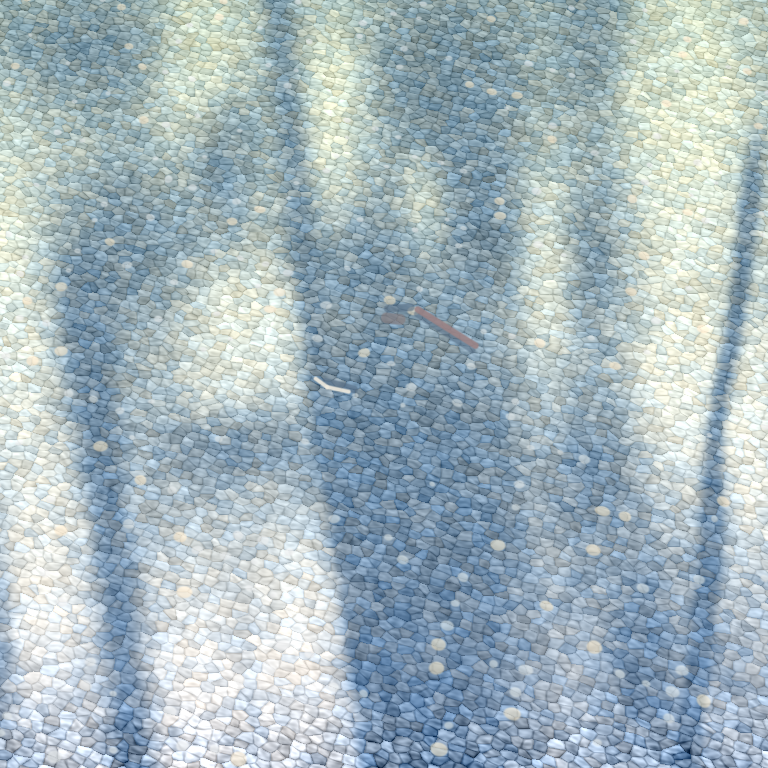
Reproduce this texture procedurally as a WebGL 2 fragment shader.

```glsl
#version 300 es
precision highp float;
// Pebbled ground under dappled light, crossed by soft trunk shadows, with a fallen twig.
uniform vec2 u_resolution;
out vec4 fragColor;

const vec3 SUN_TOP = vec3(0.89, 0.93, 0.81);
const vec3 SUN_LOW = vec3(0.93, 0.93, 0.95);
const vec3 SHADE_TOP = vec3(0.46, 0.56, 0.60);
const vec3 SHADE_LOW = vec3(0.40, 0.51, 0.64);
const vec3 TWIG = vec3(0.60, 0.51, 0.52);
const vec3 LEAF = vec3(0.53, 0.50, 0.51);
const vec3 SLIVER = vec3(0.94, 0.92, 0.87);
const vec3 DARK = vec3(0.33, 0.42, 0.51);
const vec2 PEBBLE_CELLS = vec2(56.0, 84.0); // along and across the grain
const vec2 STONE_CELLS = vec2(25.0, 30.0);
const vec2 GRAIN_DIR = vec2(0.95, -0.31);
const float RELIEF = 0.20;
const float SUN_GAIN = 0.50;
const float SHADE_GAIN = 0.40;

// Soft patches: centre xy, radii zw
const vec4 SUN[12] = vec4[12](
  vec4(0.435, 0.84, 0.045, 0.13), vec4(0.31, 0.56, 0.09, 0.12),
  vec4(0.01, 0.64, 0.06, 0.25), vec4(0.90, 0.80, 0.09, 0.28),
  vec4(0.87, 0.48, 0.07, 0.12), vec4(0.39, 0.17, 0.055, 0.14),
  vec4(0.26, 0.13, 0.10, 0.16), vec4(0.05, 0.24, 0.07, 0.20),
  vec4(0.55, 0.74, 0.035, 0.07), vec4(0.71, 0.65, 0.05, 0.16),
  vec4(0.26, 0.92, 0.06, 0.11), vec4(0.98, 0.42, 0.04, 0.16));
const vec4 SHADE[12] = vec4[12](
  vec4(0.58, 0.91, 0.11, 0.16), vec4(0.63, 0.70, 0.06, 0.16),
  vec4(0.77, 0.67, 0.05, 0.12), vec4(0.78, 0.40, 0.07, 0.10),
  vec4(0.30, 0.42, 0.10, 0.05), vec4(0.15, 0.66, 0.09, 0.12),
  vec4(0.29, 0.79, 0.04, 0.10), vec4(0.10, 0.94, 0.14, 0.08),
  vec4(0.48, 0.62, 0.08, 0.12), vec4(0.77, 0.98, 0.05, 0.12),
  vec4(0.84, 0.13, 0.05, 0.15), vec4(0.00, 0.16, 0.02, 0.14));

vec2 hash2(vec2 p) {
  vec3 q = fract(p.xyx * vec3(0.1031, 0.1030, 0.0973));
  q += dot(q, q.yzx + 33.33);
  return fract((q.xx + q.yz) * q.zy);
}

float gradientNoise(vec2 p) {
  vec2 i = floor(p), f = fract(p), u = f * f * (3.0 - 2.0 * f);
  vec4 corner;
  for (int k = 0; k < 4; k++) {
    vec2 o = vec2(k & 1, k >> 1);
    corner[k] = dot(hash2(i + o) * 2.0 - 1.0, f - o);
  }
  return mix(mix(corner.x, corner.y, u.x), mix(corner.z, corner.w, u.x), u.y);
}

float patches(vec2 p, vec4 list[12]) {
  float sum = 0.0;
  for (int i = 0; i < 12; i++) {
    vec2 d = (p - list[i].xy) / list[i].zw;
    sum += exp(-dot(d, d));
  }
  return sum;
}

float stripe(float offset, float width) {
  return exp(-offset * offset / (width * width));
}

float segmentMask(vec2 p, vec2 a, vec2 b, float radius) {
  vec2 ab = b - a, ap = p - a;
  float d = length(ap - ab * clamp(dot(ap, ab) / dot(ab, ab), 0.0, 1.0));
  return 1.0 - smoothstep(radius - 0.0015, radius + 0.0015, d);
}

// Light level: 0 in deep shadow, 1 in full sun
float lightLevel(vec2 p) {
  float light = 0.43 + SUN_GAIN * patches(p, SUN) - SHADE_GAIN * patches(p, SHADE);
  float trunk = p.x - 0.475 + 0.115 * p.y;
  float limb = p.x - 0.895 - 0.11 * p.y + 0.012 * stripe(p.y - 0.44, 0.1);
  float wide = smoothstep(-0.018, 0.008, trunk) * (1.0 - smoothstep(0.58, 0.74, p.x));
  light -= 0.50 * wide * (1.0 - smoothstep(0.42, 0.60, p.y));
  light -= 0.45 * stripe(trunk, 0.021) * smoothstep(0.2, 0.5, p.y);
  light -= 0.55 * stripe(p.x - 0.181 + 0.125 * p.y, 0.028) * (1.0 - smoothstep(0.55, 0.72, p.y));
  light -= 0.80 * stripe(limb, 0.014) * (1.0 - smoothstep(0.72, 0.88, p.y));
  return light + 0.16 * gradientNoise(p * vec2(14.0, 8.0)) + 0.12 * gradientNoise(p * 31.0);
}

// Packed pebbles: x = tone, y = rim depth, z = tint
vec3 pebbles(vec2 p) {
  vec2 cell = floor(p), f = fract(p), nearest = vec2(0.0), id = vec2(0.0);
  float d1 = 8.0, d2 = 8.0;
  for (int k = 0; k < 9; k++) {
    vec2 o = vec2(k % 3, k / 3) - 1.0;
    vec2 r = o + 0.15 + 0.7 * hash2(cell + o) - f;
    float d = length(r);
    if (d < d1) { d2 = d1; d1 = d; nearest = r; id = hash2(cell + o + 71.0); }
    else d2 = min(d2, d);
  }
  float rim = 1.0 - smoothstep(0.0, 0.28, d2 - d1);
  return vec3(id.x - 0.5 - 0.45 * nearest.y + 0.25 * nearest.x, rim, id.y - 0.5);
}

void main() {
  vec2 p = gl_FragCoord.xy / u_resolution;
  vec2 ground = vec2((p.x - 0.5) * (1.0 + 0.3 * p.y), p.y + 0.3 * p.y * p.y);
  vec2 grain = vec2(dot(ground, GRAIN_DIR), dot(ground, vec2(-GRAIN_DIR.y, GRAIN_DIR.x))) + 3.0;
  grain += 0.004 * gradientNoise(ground * 35.0 + 9.0);

  // Dappled light
  float light = smoothstep(-0.12, 1.08, lightLevel(p));
  vec3 color = mix(mix(SHADE_LOW, SHADE_TOP, p.y), mix(SUN_LOW, SUN_TOP, p.y), light);

  // Pebble relief and fine streaks
  vec3 pebble = pebbles(grain * PEBBLE_CELLS);
  float streak = gradientNoise(grain * vec2(95.0, 210.0));
  float contrast = RELIEF * (1.0 + 0.8 * (1.0 - smoothstep(0.0, 0.13, p.y)));
  color += contrast * (0.75 * pebble.x - 0.55 * pebble.y + 0.9 * streak + 0.22);
  color += 0.07 * pebble.z * vec3(1.0, 0.1, -0.9);

  // Scattered larger stones
  vec2 stoneUV = grain * STONE_CELLS, stoneId = floor(stoneUV);
  vec2 pick = hash2(stoneId + 17.0);
  vec2 offset = fract(stoneUV) - 0.35 - 0.3 * hash2(stoneId + 5.0);
  float size = mix(0.14, 0.31, pick.y) * mix(1.0, 0.75, p.y);
  float stone = 1.0 - smoothstep(size - 0.07, size + 0.03, length(offset));
  vec3 stoneColor = mix(color, mix(vec3(0.82, 0.86, 0.87), vec3(0.97), light), 0.65);
  stoneColor += vec3(0.05, 0.0, -0.07) * step(0.75, pick.y) + 0.15 * offset.y;
  color = mix(color, stoneColor, stone * step(0.80, pick.x));

  // Twig, leaf and pale sliver with their shadows
  color = mix(color, DARK, 0.55 * segmentMask(p, vec2(0.543, 0.591), vec2(0.615, 0.544), 0.004));
  color = mix(color, TWIG, 0.9 * segmentMask(p, vec2(0.544, 0.597), vec2(0.619, 0.550), 0.0042));
  color = mix(color, DARK, 0.6 * segmentMask(p, vec2(0.505, 0.598), vec2(0.535, 0.600), 0.005));
  color = mix(color, LEAF, 0.7 * segmentMask(p, vec2(0.503, 0.586), vec2(0.521, 0.584), 0.007));
  color = mix(color, DARK, 0.65 * segmentMask(p, vec2(0.424, 0.503), vec2(0.461, 0.493), 0.005));
  color = mix(color, SLIVER, 0.9 * segmentMask(p, vec2(0.411, 0.507), vec2(0.426, 0.496), 0.0026));
  color = mix(color, SLIVER, 0.9 * segmentMask(p, vec2(0.426, 0.496), vec2(0.454, 0.490), 0.0026));
  fragColor = vec4(clamp(color, 0.0, 1.0), 1.0);
}
```
